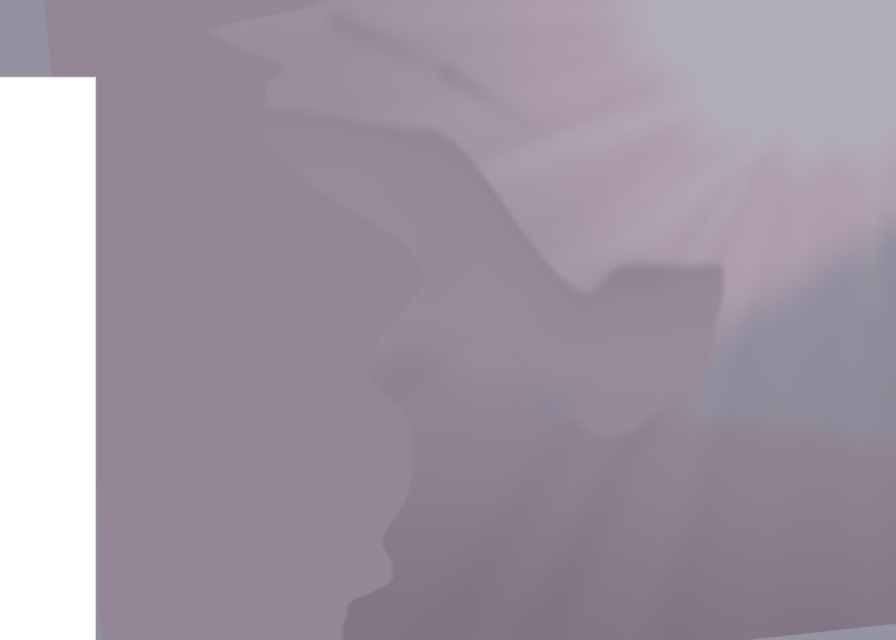
This background is drawn by a Shadertoy shader. Its source:

```glsl
// Hazy mauve backdrop: a pale light at the upper right sheds rays over soft folds,
// beside a flat mass with a lobed edge and a white panel at the left.
// Layers are painted back to front; lengths are canvas heights, y runs downward.

const vec3 MAUVE = vec3(0.580, 0.527, 0.590);
const vec3 FOLD  = vec3(0.592, 0.543, 0.602);
const vec3 PINK  = vec3(0.685, 0.620, 0.690);
const vec3 PALE  = vec3(0.692, 0.680, 0.725);
const vec3 SLATE = vec3(0.560, 0.555, 0.610);
const vec3 SHADE = vec3(0.545, 0.490, 0.550);
const vec3 DEEP  = vec3(0.505, 0.455, 0.515);
const vec3 PANEL = vec3(1.0);

const vec2 LIGHT = vec2(1.30, 0.02);
const vec2 PANEL_CORNER = vec2(0.1496, 0.1204);
const float RAY_COUNT = 16.0;
const float RAY_STRENGTH = 0.018;

float hash(vec2 p) {
    vec3 q = fract(vec3(p.xyx) * 0.1031);
    q += dot(q, q.yzx + 33.33);
    return fract((q.x + q.y) * q.z);
}

float noise(vec2 p) {
    vec2 i = floor(p), f = fract(p);
    f = f * f * (3.0 - 2.0 * f);
    return mix(mix(hash(i), hash(i + vec2(1, 0)), f.x),
               mix(hash(i + vec2(0, 1)), hash(i + vec2(1, 1)), f.x), f.y);
}

// Coverage of the side where d is negative
float fill(float d, float soft) { return 1.0 - smoothstep(-soft, soft, d); }

// Soft elliptical spot
float spot(vec2 p, vec2 centre, vec2 size) {
    vec2 q = (p - centre) / size;
    return exp(-dot(q, q));
}

// Streak from a to b, fading toward b
float streak(vec2 p, vec2 a, vec2 b, float width) {
    vec2 ab = b - a;
    float t = clamp(dot(p - a, ab) / dot(ab, ab), 0.0, 1.0);
    float d = length(p - a - ab * t) / width;
    return exp(-d * d) * (1.0 - 0.75 * t);
}

// Right-hand outline of the flat mass
float massEdge(float y) {
    float x = 0.50 - 0.17 * smoothstep(0.0, 0.05, y);
    x += 0.110 * smoothstep(0.05, 0.11, y) - 0.025 * smoothstep(0.11, 0.13, y);
    x += 0.245 * smoothstep(0.21, 0.43, y) - 0.085 * smoothstep(0.43, 0.57, y);
    x += 0.067 * smoothstep(0.58, 0.67, y) - 0.044 * smoothstep(0.75, 0.86, y);
    x += 0.016 * smoothstep(0.85, 0.89, y) - 0.070 * smoothstep(0.90, 0.948, y);
    return x - 0.012 * smoothstep(0.948, 1.0, y) + 0.010 * (noise(vec2(y * 38.0, 2.0)) - 0.5);
}

// Upper and lower outlines of the central fold
float foldTop(float x) {
    return 0.17 + 0.03 * smoothstep(0.42, 0.66, x) + 0.26 * smoothstep(0.66, 0.93, x)
         - 0.045 * smoothstep(0.91, 0.98, x);
}
float foldBottom(float x) {
    return 0.55 + 0.13 * smoothstep(0.76, 0.95, x) - 0.09 * smoothstep(0.96, 1.11, x);
}

void mainImage(out vec4 fragColor, in vec2 fragCoord) {
    vec2 p = vec2(fragCoord.x, iResolution.y - fragCoord.y) / iResolution.y;
    float aa = 1.0 / iResolution.y;
    vec2 q = p - LIGHT;
    float r = length(q);

    // Warm upper haze sinking into shade
    vec3 upper = mix(PINK, FOLD + 0.012, smoothstep(0.28, 0.88, r));
    vec3 lower = mix(SHADE + 0.02, DEEP, smoothstep(0.64, 1.03, p.y - 0.12 * (p.x - 0.9)));
    vec3 col = mix(upper, lower, smoothstep(0.46, 0.68, p.y));

    // Cool patch at the right
    float cool = smoothstep(0.0, 0.12, p.y - 0.46 + 0.65 * (p.x - 1.13));
    cool *= fill(p.y - 0.66 - 0.18 * max(p.x - 1.18, 0.0), 0.035) * smoothstep(1.0, 1.12, p.x);
    col = mix(col, SLATE, cool * 0.9);

    // Fan of faint rays, then the distinct beams
    float angle = atan(q.x, q.y);
    col += RAY_STRENGTH * (noise(vec2(angle * RAY_COUNT, 5.0)) - 0.5) * smoothstep(0.2, 0.4, r);
    float beams = streak(p, vec2(1.11, 0.155), vec2(0.76, 0.27), 0.022);
    beams += streak(p, vec2(1.19, 0.215), vec2(0.94, 0.415), 0.025);
    beams += streak(p, vec2(1.16, 0.29), vec2(1.05, 0.44), 0.018) * 0.4;
    beams += streak(p, vec2(1.365, 0.20), vec2(1.36, 0.47), 0.020) * 0.7;
    col = mix(col, PALE, min(beams, 1.0) * 0.65);

    // Crease through the upper haze
    float crease = streak(p, vec2(0.53, 0.035), vec2(0.70, 0.115), 0.020);
    crease += streak(p, vec2(0.70, 0.115), vec2(0.83, 0.195), 0.016) * 0.7;
    col = mix(col, MAUVE - 0.01, min(crease, 1.0) * 0.75);

    // Central fold with a darker rim and two hollows
    float top = p.y - foldTop(p.x);
    float fold = fill(-top, 0.012) * fill(p.y - foldBottom(p.x), 0.014);
    fold *= fill(p.x - 1.13 + 0.23 * max(p.y - 0.46, 0.0), 0.008);
    float rim = exp(-max(top, 0.0) * 18.0);
    vec3 foldColor = mix(FOLD, MAUVE - 0.012, rim * 0.8);
    foldColor += 0.008 * (noise(p * vec2(9.0, 14.0)) - 0.5);
    col = mix(col, foldColor, fold);
    col = mix(col, SHADE, 0.45 * spot(p, vec2(0.985, 0.435), vec2(0.06, 0.03)));
    col = mix(col, SHADE, 0.50 * spot(p, vec2(0.645, 0.585), vec2(0.065, 0.05)));
    col = mix(col, SLATE - 0.02, 0.75 * spot(p, vec2(0.86, 0.63), vec2(0.045, 0.035)));

    // Pale source of light
    float glow = length(q * vec2(1.0, 1.3)) + 0.05 * (noise(vec2(angle * 5.0, 9.0)) - 0.5);
    col = mix(col, PALE, fill(glow - 0.30, 0.07));

    // Flat mass, softer near the top
    float massSoft = mix(0.018, 0.003, smoothstep(0.0, 0.12, p.y)) + aa;
    col = mix(col, MAUVE, fill(p.x - massEdge(p.y), massSoft));

    // Cool slivers at the corners and beside the panel
    col = mix(col, SLATE + 0.015, fill(p.x - 0.069 - 0.09 * p.y, aa));
    col = mix(col, SLATE + 0.025, fill(1.0 - p.y - 0.11 * (p.x - 1.168), aa));
    col = mix(col, SLATE, fill(p.x - 0.155, aa) * smoothstep(0.74, 0.83, p.y));

    // White panel
    col = mix(col, PANEL, fill(max(p.x - PANEL_CORNER.x, PANEL_CORNER.y - p.y), aa));
    fragColor = vec4(col, 1.0);
}
```
